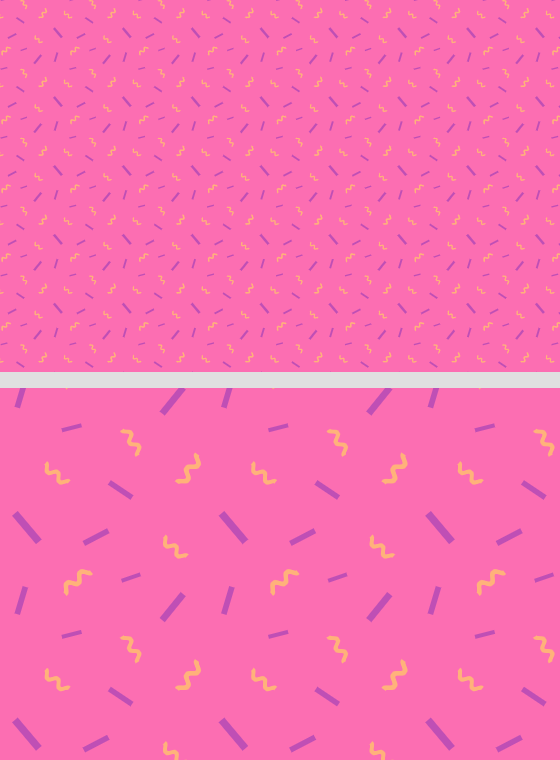
Top, the full canvas; bottom, a detail of the centre.
Reproduce this pattern procedurally as a WebGL 2 fragment shader.

```glsl
#version 300 es
precision highp float;
// Confetti on pink: one square tile of seven purple bars and five orange
// squiggles, repeated about 8.1 times across and 5.4 times down.
// Each piece is a distance function measured in tile units and wrapped.

uniform vec2 u_resolution;
out vec4 outColor;

// Vector from the nearest repeat of a piece, turned into its own axes.
vec2 toPiece(vec2 p, vec4 piece) {
    vec2 d = p - piece.xy;
    d -= round(d);
    float c = cos(piece.z), s = sin(piece.z);
    return vec2(c * d.x + s * d.y, c * d.y - s * d.x);
}

// Straight bar with square ends.
float barDistance(vec2 q, float halfLength) {
    vec2 e = abs(q) - halfLength * vec2(1.0, 0.2);
    return max(e.x, e.y);
}

// Two periods of a cosine, cut off square at the ends.
float squiggleDistance(vec2 q, float halfLength) {
    float k = 6.28318 / halfLength;
    float amplitude = 0.2 * halfLength;
    float slope = amplitude * k * sin(k * q.x);
    float d = abs(q.y - amplitude * cos(k * q.x)) / sqrt(1.0 + slope * slope);
    return max(d - 0.14 * halfLength, abs(q.x) - halfLength);
}

void main() {
    // Tile coordinates, scaled by the canvas height.
    float pixel = 5.4025 / u_resolution.y;
    vec2 p = gl_FragCoord.xy * pixel - vec2(0.712, 0.602);

    // Pieces: centre x, centre y, angle, half length.
    vec4 bars[7] = vec4[7](
        vec4(0.129, 0.324, -0.87, 0.090),
        vec4(0.464, 0.278, 0.48, 0.067),
        vec4(0.583, 0.506, -0.59, 0.066),
        vec4(0.633, 0.082, 0.33, 0.048),
        vec4(0.835, 0.939, 0.89, 0.081),
        vec4(0.102, 0.971, 1.28, 0.069),
        vec4(0.346, 0.807, 0.25, 0.049));
    vec4 squiggles[5] = vec4[5](
        vec4(0.268, 0.580, -0.68, 0.073),
        vec4(0.639, 0.742, 2.12, 0.073),
        vec4(0.918, 0.601, 0.96, 0.085),
        vec4(0.840, 0.223, -0.72, 0.073),
        vec4(0.367, 0.068, 3.83, 0.083));

    float bar = 1.0, squiggle = 1.0;
    for (int i = 0; i < 7; i++)
        bar = min(bar, barDistance(toPiece(p, bars[i]), bars[i].w));
    for (int i = 0; i < 5; i++)
        squiggle = min(squiggle, squiggleDistance(toPiece(p, squiggles[i]), squiggles[i].w));

    // Flat colours with edges one pixel soft.
    vec3 pink = vec3(0.99, 0.43, 0.70);
    vec3 purple = vec3(0.75, 0.31, 0.71);
    vec3 orange = vec3(1.00, 0.70, 0.48);
    vec3 color = mix(pink, purple, clamp(0.5 - bar / pixel, 0.0, 1.0));
    color = mix(color, orange, clamp(0.5 - squiggle / pixel, 0.0, 1.0));
    outColor = vec4(color, 1.0);
}
```
